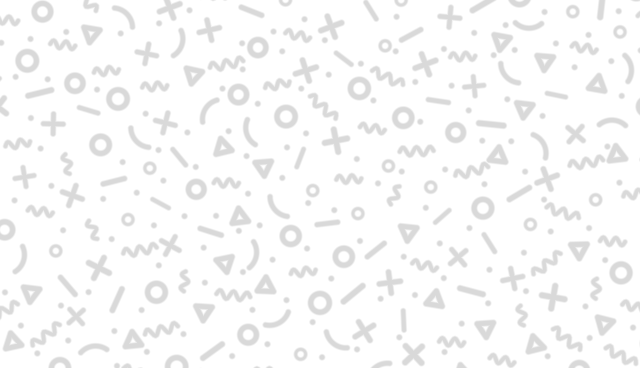
This pattern is drawn by a Shadertoy shader. Its source:

```glsl
// Scattered pale grey rings, crosses, triangles, bars, arcs, squiggles and dots on white.

// All lengths are fractions of the canvas height.
const vec3  PAPER = vec3(1.0);
const vec3  INK = vec3(0.85);
const float CELL = 0.102;          // one shape per cell
const float LATTICE_TILT = 0.36;   // hides the rows of the grid
const float SHAPE_JITTER = 0.26;   // in cells
const float DOT_JITTER = 0.5;      // in cells
const float DOT_RADIUS = 0.0078;
const float DOT_GAP = 0.012;       // free space kept around a dot
const float DOT_SHARE = 0.85;
const float EDGE = 0.0034;
const float STROKE = 0.0078;       // half widths of the lines
const float FINE_STROKE = 0.0062;
const float PI = 3.14159265;
const float FAR = 1.0;

vec3 hash3(vec2 p) {
    vec3 q = fract(vec3(p.xyx) * vec3(0.1031, 0.1030, 0.0973));
    q += dot(q, q.yxz + 33.33);
    return fract((q.xxy + q.yzz) * q.zyx);
}

mat2 spin(float a) {
    float c = cos(a), s = sin(a);
    return mat2(c, s, -s, c);
}

float segment(vec2 p, vec2 a, vec2 b) {
    vec2 ab = b - a;
    return length(p - a - ab * clamp(dot(p - a, ab) / dot(ab, ab), 0.0, 1.0));
}

float bar(vec2 p, float reach) {
    return length(vec2(max(abs(p.x) - reach, 0.0), p.y));
}

float cross2(vec2 p, float reach) {
    return min(bar(p, reach), bar(p.yx, reach));
}

float arc(vec2 p, float radius, float aperture) {
    p = vec2(abs(p.x), p.y + radius * 0.88);
    vec2 tip = radius * vec2(sin(aperture), cos(aperture));
    return atan(p.x, p.y) < aperture ? abs(length(p) - radius) : length(p - tip);
}

// Outline of an equilateral triangle, folded onto half an edge.
float triangle(vec2 p, float radius) {
    float third = 2.0 * PI / 3.0;
    float a = abs(mod(atan(p.x, -p.y) + 0.5 * third, third) - 0.5 * third);
    vec2 q = length(p) * vec2(cos(a), sin(a));
    return length(vec2(q.x - 0.5 * radius, max(q.y - 0.866 * radius, 0.0)));
}

// Sine wave traced by short segments.
float squiggle(vec2 p, float reach, float height, float periods) {
    const int STEPS = 24;
    float d = FAR;
    vec2 last = vec2(-reach, 0.0);
    for (int i = 1; i <= STEPS; i++) {
        float t = float(i) / float(STEPS);
        vec2 next = vec2(reach * (2.0 * t - 1.0), height * sin(2.0 * PI * periods * t));
        d = min(d, segment(p, last, next));
        last = next;
    }
    return d;
}

// Rings, crosses and triangles.
float compactShape(vec2 p, vec3 rnd) {
    float turn = rnd.y * 2.0 * PI;
    if (rnd.x < 0.33) return abs(length(p) - mix(0.0205, 0.0255, rnd.y)) - STROKE;
    if (rnd.x < 0.54) return abs(length(p) - 0.0134) - 0.0048;
    if (rnd.x < 0.82) return cross2(p * spin(turn), mix(0.026, 0.032, rnd.z)) - mix(0.0068, 0.0086, rnd.z);
    float flip = rnd.z < 0.5 ? 0.0 : PI;
    return triangle(p * spin(flip + 0.5 * (rnd.y - 0.5)), 0.0255) - STROKE;
}

// Bars, arcs and squiggles.
float longShape(vec2 p, vec3 rnd) {
    float turn = rnd.y * 2.0 * PI;
    float lean = rnd.y - 0.5;
    if (rnd.x < 0.28) return bar(p * spin(turn), mix(0.024, 0.034, rnd.z)) - mix(0.0062, 0.0084, rnd.z);
    if (rnd.x < 0.46) return arc(p * spin(turn), 0.054, 0.72) - 0.0072;
    if (rnd.x < 0.68) return squiggle(p * spin(0.5 * lean), 0.034, 0.0098, 2.0) - FINE_STROKE;
    if (rnd.x < 0.91) return squiggle(p * spin(1.8 * lean), 0.046, 0.0110, 2.5) - FINE_STROKE;
    return squiggle(p * spin(0.5 * PI + lean), 0.027, 0.0095, 1.5) - FINE_STROKE;
}

// Compact and long shapes alternate like a checkerboard, so they keep clear of each other.
float shapeField(vec2 q) {
    float d = FAR;
    for (int j = -1; j <= 1; j++)
    for (int i = -1; i <= 1; i++) {
        vec2 id = floor(q) + vec2(i, j);
        vec2 centre = id + 0.5 + SHAPE_JITTER * (hash3(id + 71.3).xy - 0.5);
        vec2 p = spin(LATTICE_TILT) * (q - centre) * CELL;
        if (length(p) > 0.75 * CELL) continue;
        vec3 rnd = hash3(id + 19.7);
        bool compact = mod(id.x + id.y, 2.0) < 0.5;
        d = min(d, compact ? compactShape(p, rnd) : longShape(p, rnd));
    }
    return d;
}

// Dots sit near the cell corners, only where there is room.
float dotField(vec2 q) {
    float d = FAR;
    for (int j = 0; j <= 1; j++)
    for (int i = 0; i <= 1; i++) {
        vec2 corner = floor(q) + vec2(i, j);
        vec3 rnd = hash3(corner + 143.1);
        vec2 centre = corner + DOT_JITTER * (rnd.xy - 0.5);
        float dist = length(q - centre) * CELL - DOT_RADIUS;
        if (rnd.z < DOT_SHARE && dist < EDGE && shapeField(centre) > DOT_GAP) d = min(d, dist);
    }
    return d;
}

void mainImage(out vec4 fragColor, in vec2 fragCoord) {
    vec2 q = (fragCoord / iResolution.y) * spin(LATTICE_TILT) / CELL + 40.0;
    float d = min(shapeField(q), dotField(q));
    float ink = 1.0 - smoothstep(-EDGE, EDGE, d);
    fragColor = vec4(mix(PAPER, INK, ink), 1.0);
}
```
